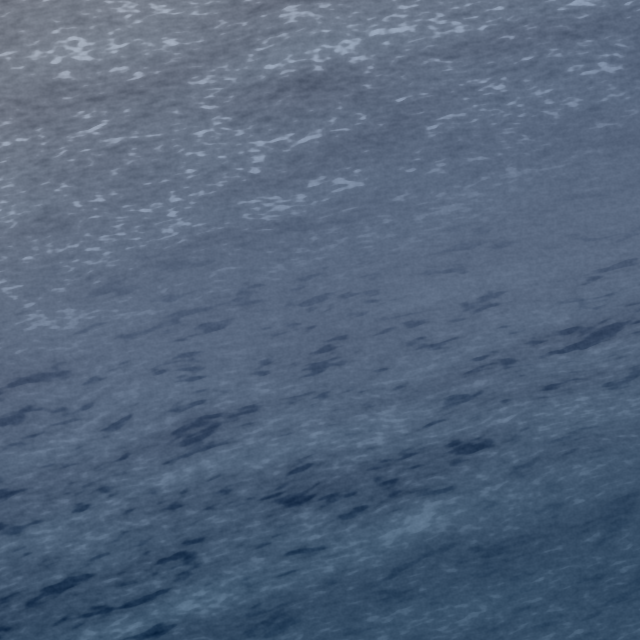
Give the GLSL for this texture, as a Shadertoy shader.

```glsl
// Draws a calm blue-grey sea surface with slanted ripples, pale glints and dark troughs.

const vec3 DEEP_BLUE  = vec3(0.205, 0.300, 0.395);
const vec3 SLATE_BLUE = vec3(0.350, 0.410, 0.500);
const vec3 PALE_HAZE  = vec3(0.475, 0.500, 0.545);
const vec3 GLINT_TINT = vec3(0.98, 1.00, 1.00);
const vec3 SWELL_TINT = vec3(0.92, 1.02, 1.00);

vec2 hashGradient(vec2 cell) {
    vec3 p = fract(cell.xyx * vec3(0.1031, 0.1030, 0.0973));
    p += dot(p, p.yzx + 33.33);
    float angle = 6.2832 * fract((p.x + p.y) * p.z);
    return vec2(cos(angle), sin(angle));
}

float gradientNoise(vec2 p) {
    vec2 cell = floor(p), f = p - cell;
    vec2 u = f * f * f * (f * (f * 6.0 - 15.0) + 10.0);
    float a = dot(hashGradient(cell), f);
    float b = dot(hashGradient(cell + vec2(1, 0)), f - vec2(1, 0));
    float c = dot(hashGradient(cell + vec2(0, 1)), f - vec2(0, 1));
    float d = dot(hashGradient(cell + vec2(1, 1)), f - vec2(1, 1));
    return mix(mix(a, b, u.x), mix(c, d, u.x), u.y);
}

vec2 rotate(vec2 p, float angle) {
    float c = cos(angle), s = sin(angle);
    return vec2(c * p.x + s * p.y, c * p.y - s * p.x);
}

// Sum of octaves of noise, stretched by a different frequency on each axis
float layeredNoise(vec2 p, vec2 frequency, int octaves, float gain) {
    float sum = 0.0, weight = 1.0;
    for (int i = 0; i < octaves; i++) {
        sum += weight * gradientNoise(p * frequency + 17.3 * float(i));
        frequency *= 1.9;
        weight *= gain;
    }
    return sum;
}

vec3 waterColor(vec2 p) {
    float depth = smoothstep(-0.03, 0.56, p.y - 0.20 * (p.x - 0.5));
    float haze = smoothstep(0.28, 1.08, p.y - 0.55 * p.x);
    return mix(mix(DEEP_BLUE, SLATE_BLUE, depth), PALE_HAZE, haze);
}

void mainImage(out vec4 fragColor, in vec2 fragCoord) {
    vec2 p = fragCoord / iResolution.y;

    // Zones: glittering top, smooth middle, choppy bottom
    float height = p.y - 0.12 * (p.x - 0.5);
    float top = smoothstep(0.50, 0.92, height + 0.18 * (0.5 - p.x));
    float bottom = 1.0 - smoothstep(0.22, 0.60, height);
    float calmCorner = smoothstep(0.15, 0.55, p.x - 1.6 * p.y);
    bottom *= 1.0 - 0.65 * calmCorner;

    // Wave-aligned coordinates, gently bent
    vec2 bend = vec2(gradientNoise(p * 5.0 + 3.1), gradientNoise(p * 6.0 + 8.7));
    vec2 wave = rotate(p, mix(0.34, 0.23, smoothstep(0.2, 0.8, p.y))) + 0.014 * bend;

    float swell = layeredNoise(wave + 2.0, vec2(2.6, 12.0), 2, 0.6);
    float chop = layeredNoise(wave + 5.0, vec2(11.0, 36.0), 3, 0.65);
    float ripple = layeredNoise(rotate(wave, -0.08) + 9.0, vec2(36.0, 95.0), 2, 0.7);
    float grain = layeredNoise(p + 4.0, vec2(125.0, 150.0), 2, 0.7);

    // Broad swell and small ripples
    vec3 color = waterColor(p);
    color += SWELL_TINT * swell * (0.015 + 0.060 * top + 0.095 * bottom);
    color += chop * (0.012 + 0.038 * top + 0.048 * bottom);
    color += ripple * (0.018 + 0.045 * top + 0.035 * bottom);
    color += grain * 0.026;

    // Dark troughs, sparse in the middle and dense below
    float troughZone = 1.0 - smoothstep(0.40, 0.72, height);
    float trough = smoothstep(0.22, 0.62, -chop - 0.45 * swell - 0.15 * ripple);
    color -= vec3(0.075, 0.070, 0.060) * trough * troughZone * (1.0 - 0.7 * calmCorner);

    // Pale glints gathered on the crests
    float crest = ripple + 0.7 * chop + 0.5 * swell;
    float glintZone = smoothstep(0.50, 0.80, height + 0.25 * (0.5 - p.x));
    float glint = smoothstep(0.28, 0.80, crest);
    color += GLINT_TINT * glint * (0.115 * glintZone + 0.035 * bottom + 0.03 * calmCorner);

    fragColor = vec4(clamp(color, 0.0, 1.0), 1.0);
}
```
